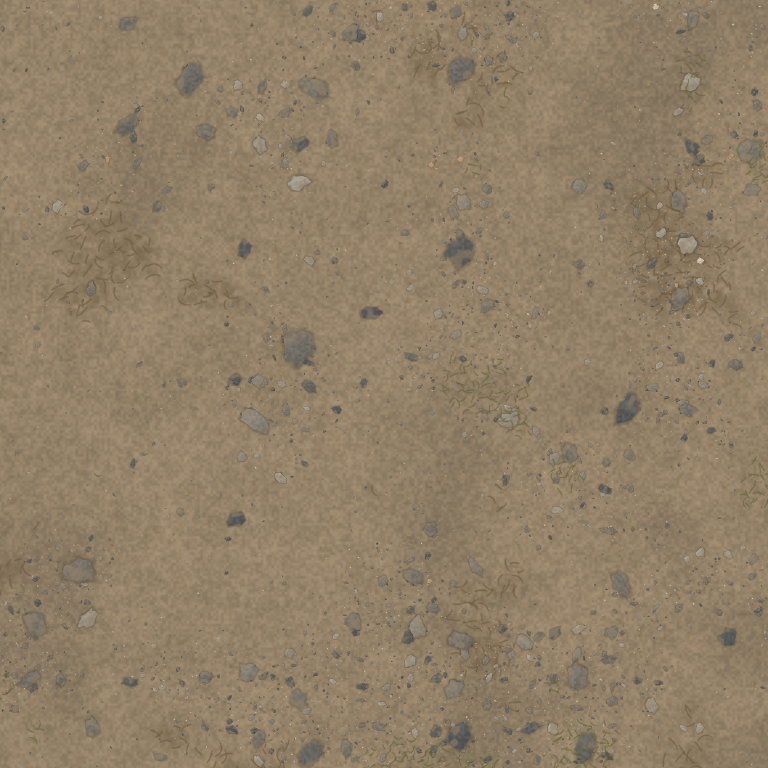
Give the GLSL for this texture, as a WebGL 2 fragment shader.

```glsl
#version 300 es
precision highp float;

uniform vec2 u_resolution;
out vec4 fragColor;

// Palette
const vec3 SAND = vec3(0.585, 0.512, 0.412);
const vec3 SAND_DARK = vec3(0.51, 0.45, 0.365);
const vec3 STONE_DARK = vec3(0.34, 0.345, 0.345);
const vec3 STONE_MID = vec3(0.47, 0.445, 0.405);
const vec3 STONE_LIGHT = vec3(0.64, 0.61, 0.55);
const vec3 GRAIN_WARM = vec3(0.72, 0.59, 0.44);
const vec3 GRAIN_PALE = vec3(0.80, 0.74, 0.65);
const vec3 TWIG = vec3(0.43, 0.36, 0.26);
const vec3 MOSS = vec3(0.37, 0.38, 0.20);

// Tuning
const float CLUSTER_SCALE = 8.0;
const float SPECKLE_SCALE = 290.0;
const float SPECKLE_CONTRAST = 0.14;
const float SHADOW_STRENGTH = 0.17;
const int STONE_SIDES = 6;
const float TAU = 6.2831853;

vec3 hash3(vec2 cell, float seed) {
    uvec3 v = uvec3(ivec3(vec3(cell, seed)));
    v = v * 1664525u + 1013904223u;
    v.x += v.y * v.z; v.y += v.z * v.x; v.z += v.x * v.y;
    v ^= v >> 16u;
    v.x += v.y * v.z; v.y += v.z * v.x; v.z += v.x * v.y;
    return vec3(v >> 8u) / 16777216.0;
}

float noise(vec2 p, float seed) {
    vec2 c = floor(p), f = fract(p);
    f = f * f * (3.0 - 2.0 * f);
    float low = mix(hash3(c, seed).x, hash3(c + vec2(1, 0), seed).x, f.x);
    float high = mix(hash3(c + vec2(0, 1), seed).x, hash3(c + vec2(1, 1), seed).x, f.x);
    return mix(low, high, f.y);
}

float fbm(vec2 p, float seed) {
    float sum = 0.0, weight = 0.5;
    for (int i = 0; i < 3; i++) {
        sum += weight * noise(p, seed + float(i));
        p = p * 2.03 + 7.1;
        weight *= 0.5;
    }
    return sum / 0.875;
}

vec2 direction(float angle) { return vec2(cos(angle), sin(angle)); }

// Where gravel gathers, 0 to 1
float gravelCluster(vec2 uv) {
    return 0.08 + 0.92 * smoothstep(0.42, 0.68, fbm(uv * CLUSTER_SCALE, 11.0));
}

// Irregular convex polygon
float stoneDistance(vec2 p, float radius, vec2 cell, float seed) {
    float d = -radius;
    for (int k = 0; k < STONE_SIDES; k++) {
        vec3 h = hash3(cell, seed + 20.0 + float(k));
        vec2 normal = direction((float(k) + 0.6 * h.x) * TAU / float(STONE_SIDES));
        d = max(d, dot(p, normal) - radius * mix(0.65, 1.0, h.y));
    }
    return d;
}

vec3 stoneColor(float tone) {
    vec3 dark = mix(STONE_DARK, STONE_MID, smoothstep(0.0, 0.5, tone));
    return mix(dark, STONE_LIGHT, smoothstep(0.55, 1.0, tone));
}

// Radii are in cells; warmth turns grey stone into sandy grain
void addStones(inout vec3 color, vec2 uv, float cells, float share, vec2 radii,
               float warmth, float seed, float pixel) {
    vec2 p = uv * cells, home = floor(p);
    float edge = pixel * cells * 0.75;
    for (int n = 0; n < 9; n++) {
        vec2 cell = home + vec2(n % 3, n / 3) - 1.0;
        vec3 place = hash3(cell, seed), look = hash3(cell, seed + 1.0);
        vec2 center = cell + 0.25 + 0.5 * place.xy, offset = p - center;
        float radius = mix(radii.x, radii.y, look.x * look.x);
        if (place.z > share || length(offset) > 1.7 * radius) continue;
        if (place.z > share * gravelCluster(center / cells)) continue;

        vec2 axis = direction(look.y * TAU);
        vec2 q = vec2(dot(offset, axis), dot(offset, vec2(-axis.y, axis.x)));
        q.y *= mix(1.0, 2.0, fract(look.z * 17.0));
        float d = stoneDistance(q, radius, cell, seed);
        d += (noise(q / radius * 3.0 + cell, seed) - 0.5) * 0.22 * radius;

        vec3 body = stoneColor(look.z);
        vec3 grain = mix(GRAIN_WARM, GRAIN_PALE, step(0.8, look.y));
        body = mix(body, grain, step(look.x, warmth));
        body *= 1.0 + 0.09 * dot(offset, vec2(-0.6, 0.8)) / radius;
        body += 0.08 * (noise(p * 8.0 / radii.y, seed + 3.0) - 0.5);
        float dust = 0.55 * smoothstep(0.45, 0.75, noise(q / radius * 1.6 + cell, seed + 4.0));
        color *= 1.0 - SHADOW_STRENGTH * (1.0 - smoothstep(0.0, 0.3 * radius, d));
        color = mix(color, mix(body, SAND, dust), 1.0 - smoothstep(-edge, edge, d));
    }
}

// Thin bent fibres in sparse patches
void addFibres(inout vec3 color, vec2 uv, float cells, float threshold, vec3 tint,
               float seed, float pixel) {
    vec2 p = uv * cells, home = floor(p);
    float edge = pixel * cells;
    for (int n = 0; n < 9; n++) {
        vec2 cell = home + vec2(n % 3, n / 3) - 1.0;
        vec3 place = hash3(cell, seed), look = hash3(cell, seed + 1.0);
        vec2 center = cell + place.xy, offset = p - center;
        float patchMask = fbm(center / cells * CLUSTER_SCALE, seed + 5.0);
        if (patchMask < threshold) continue;
        vec2 axis = direction(look.x * TAU);
        vec2 q = vec2(dot(offset, axis), dot(offset, vec2(-axis.y, axis.x)));
        q.y += (look.y - 0.5) * 1.6 * q.x * q.x;
        float d = length(vec2(max(abs(q.x) - mix(0.25, 0.6, look.z), 0.0), q.y)) - 0.06;
        color = mix(color, tint, 0.75 * (1.0 - smoothstep(-edge, edge, d)));
    }
}

vec3 sandColor(vec2 uv) {
    float broad = fbm(uv * 5.0, 41.0), patches = fbm(uv * 22.0, 47.0);
    vec3 color = mix(SAND, SAND_DARK, 0.55 * smoothstep(0.5, 0.75, broad));
    color *= 1.0 + 0.10 * (patches - 0.5);
    float speckle = noise(uv * SPECKLE_SCALE, 53.0) - 0.5;
    speckle += 0.6 * (noise(uv * SPECKLE_SCALE * 0.47, 59.0) - 0.5);
    return color * (1.0 + SPECKLE_CONTRAST * speckle);
}

void main() {
    float pixel = 1.0 / min(u_resolution.x, u_resolution.y);
    vec2 uv = gl_FragCoord.xy * pixel;
    vec3 color = sandColor(uv);

    // Damp soil and plant litter
    float litter = smoothstep(0.62, 0.8, fbm(uv * CLUSTER_SCALE, 75.0));
    color = mix(color, TWIG, 0.6 * litter * noise(uv * 110.0, 61.0));
    addFibres(color, uv, 65.0, 0.68, TWIG, 70.0, pixel);

    // Gravel from fine to coarse
    addStones(color, uv, 170.0, 0.50, vec2(0.14, 0.32), 0.65, 100.0, pixel);
    addStones(color, uv, 72.0, 0.50, vec2(0.13, 0.32), 0.15, 200.0, pixel);
    addStones(color, uv, 31.0, 0.65, vec2(0.15, 0.32), 0.03, 300.0, pixel);
    addStones(color, uv, 14.0, 0.75, vec2(0.17, 0.32), 0.0, 400.0, pixel);

    addFibres(color, uv, 95.0, 0.76, MOSS, 90.0, pixel);
    fragColor = vec4(color, 1.0);
}
```
